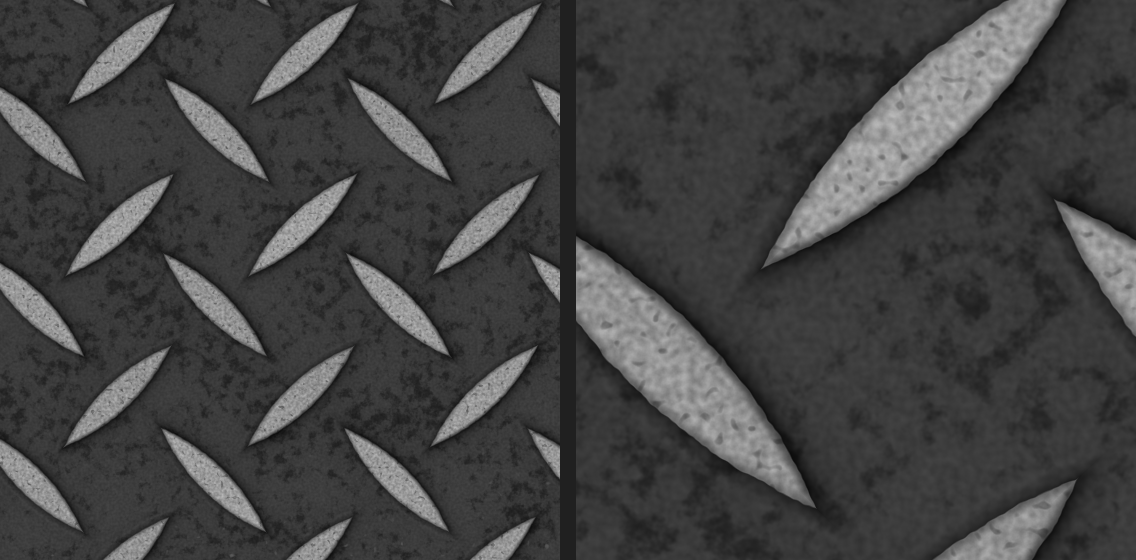
Left, the full canvas; right, a detail of the centre.
Give the GLSL for this texture, as a Shadertoy shader.

```glsl
// Worn steel tread plate: pale lens-shaped studs leaning in alternate directions on dark mottled metal.

vec2 hash2(vec2 p) {
    vec3 q = fract(p.xyx * vec3(0.1031, 0.1030, 0.0973));
    q += dot(q, q.yzx + 33.33);
    return fract((q.xx + q.yz) * q.zy);
}

// Gradient noise, roughly -0.7 to 0.7
float gradientNoise(vec2 p) {
    vec2 cell = floor(p), f = p - cell;
    vec2 u = f * f * f * (f * (f * 6.0 - 15.0) + 10.0);
    float corner[4];
    for (int i = 0; i < 4; i++) {
        vec2 o = vec2(i & 1, i >> 1);
        float angle = 6.2832 * hash2(cell + o + 71.0).x;
        corner[i] = dot(vec2(cos(angle), sin(angle)), f - o);
    }
    return mix(mix(corner[0], corner[1], u.x), mix(corner[2], corner[3], u.x), u.y);
}

float fbm(vec2 p) {
    float sum = 0.0, amp = 0.6;
    for (int i = 0; i < 4; i++) {
        sum += amp * gradientNoise(p);
        p = mat2(1.6, 1.2, -1.2, 1.6) * p + 17.3;
        amp *= 0.6;
    }
    return sum;
}

// Nearest stud of one lattice: x = signed distance, y = offset to the right of its axis, z = random tone
vec3 stud(vec2 uv, vec2 first, vec2 pitch, float drift, vec2 axis) {
    vec2 p = uv - first;
    float row = round(p.y / pitch.y);
    p.x += drift * row;
    float column = round(p.x / pitch.x);
    p -= pitch * vec2(column, row);

    vec2 rnd = hash2(vec2(column, row) + 40.0 * axis + 90.0);
    vec2 right = vec2(-axis.y, axis.x) * -sign(axis.y);
    vec2 q = vec2(dot(p, axis), dot(p, right));

    // Lens made by two arcs of equal radius
    float halfLength = 0.131 + 0.003 * (rnd.x - 0.5);
    float halfWidth = 0.0255 + 0.0015 * (rnd.y - 0.5);
    float radius = (halfLength * halfLength / halfWidth + halfWidth) * 0.5;
    float d = length(vec2(q.x, abs(q.y) + radius - halfWidth)) - radius;
    return vec3(d, q.y, rnd.x - 0.5);
}

void mainImage(out vec4 fragColor, in vec2 fragCoord) {
    vec2 uv = fragCoord / iResolution.y;
    float pixel = 1.0 / iResolution.y;
    float grain = gradientNoise(uv * 210.0);
    float mottle = fbm(uv * 42.0);
    float patches = fbm(uv * 6.0 + 5.0);

    // Ground: grey film with clustered dark pits
    float pits = smoothstep(-0.02, 0.45, mottle + 0.6 * patches);
    float tone = 0.236 + 0.035 * grain + 0.035 * fbm(uv * 95.0 + 9.0) - 0.025 * patches - 0.085 * pits;

    // Pale chips, gathered low on the plate
    float chips = smoothstep(0.4, 0.58, gradientNoise(uv * 62.0 + 31.0));
    tone += 0.17 * chips * smoothstep(0.3, 0.02, uv.y) * smoothstep(-0.1, 0.25, patches + 0.1);

    // Two interleaved lattices of studs
    vec3 rising = stud(uv, vec2(0.2174, 0.9045), vec2(0.327, -0.306), 0.0035, vec2(0.727, 0.687));
    vec3 falling = stud(uv, vec2(0.387, 0.768), vec2(0.327, -0.3125), 0.0028, vec2(0.71, -0.704));
    vec3 s = rising.x < falling.x ? rising : falling;
    float d = s.x + 0.0012 * gradientNoise(uv * 75.0) + 0.0008 * grain;
    float rightSide = smoothstep(-0.008, 0.008, s.y);

    // Dark crease around each stud, heaviest on its right side
    float outside = max(d, 0.0);
    tone *= 1.0 - mix(0.38, 0.75, rightSide) * exp(-outside / mix(0.004, 0.0055, rightSide));
    tone *= 1.0 - 0.15 * exp(-outside / 0.018);
    tone += 0.025 * (1.0 - rightSide) * exp(-pow((d - 0.011) / 0.003, 2.0));

    // Stud face: grainy, scuffed and rounded off at the rim
    float scuff = fbm(uv * 110.0 + 3.0);
    float face = 0.59 + 0.05 * s.z + 0.13 * scuff + 0.13 * grain + 0.05 * patches;
    face -= 0.16 * smoothstep(0.25, 0.5, gradientNoise(uv * 130.0 + 50.0));
    face *= mix(mix(0.7, 0.5, rightSide), 1.0, smoothstep(0.0, -0.007, d));
    tone = mix(tone, face, smoothstep(pixel, -pixel, d));

    fragColor = vec4(vec3(clamp(tone, 0.0, 1.0)), 1.0);
}
```
